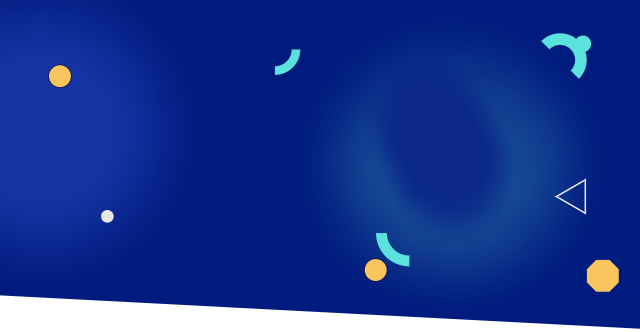
A WebGL 1 fragment shader for this background:

```glsl
precision highp float;
uniform vec2 u_resolution;

#define NAVY vec3(0.0, 0.105, 0.495)
#define ROYAL vec3(0.09, 0.205, 0.645)
#define HAZE vec3(0.08, 0.275, 0.58)
#define HOLLOW vec3(0.042, 0.155, 0.535)
#define AQUA vec3(0.36, 0.885, 0.865)
#define AMBER vec3(0.98, 0.77, 0.36)
#define PEARL vec3(0.91)
#define DOT_RADIUS 0.034
#define OUTLINE 0.0022
#define WARP 0.22

const float QUARTER = 0.7854;
const float HALF_TURN = 1.5708;

float hash(vec2 p) {
  return fract(sin(dot(p, vec2(127.1, 311.7))) * 43758.5453);
}

float noise(vec2 p) {
  vec2 i = floor(p), f = fract(p);
  f = f * f * (3.0 - 2.0 * f);
  return mix(mix(hash(i), hash(i + vec2(1.0, 0.0)), f.x),
             mix(hash(i + vec2(0.0, 1.0)), hash(i + 1.0), f.x), f.y);
}

float fbm(vec2 p) {
  float sum = 0.0, gain = 0.5;
  for (int i = 0; i < 3; i++) {
    sum += gain * noise(p);
    p = p * 2.0 + 7.3;
    gain *= 0.5;
  }
  return sum;
}

// Antialiased coverage of a signed distance
float fill(float d) {
  return clamp(0.5 - d * u_resolution.y, 0.0, 1.0);
}

float disc(vec2 q, float radius) {
  return length(q) - radius;
}

// Band of a ring, opening by "spread" to both sides of "dir"
float arc(vec2 q, vec2 dir, float spread, float radius, float halfWidth) {
  vec2 u = vec2(dot(q, dir), abs(q.x * dir.y - q.y * dir.x));
  float sector = u.y * cos(spread) - u.x * sin(spread);
  return max(abs(length(q) - radius) - halfWidth, sector);
}

float octagon(vec2 q, float apothem) {
  q = abs(q);
  return max(max(q.x, q.y), (q.x + q.y) * 0.7071) - apothem;
}

// Equilateral triangle pointing left
float triangle(vec2 q, float apothem) {
  return max(q.x, 0.866 * abs(q.y) - 0.5 * q.x) - apothem;
}

// Amber dot with a thin dark rim
vec3 amberDot(vec3 color, vec2 q) {
  color = mix(color, NAVY * 0.5, 0.8 * fill(disc(q, DOT_RADIUS + 0.0015)));
  return mix(color, AMBER, fill(disc(q, DOT_RADIUS - 0.001)));
}

vec3 backdrop(vec2 p) {
  // Royal glow on the left
  float glow = 1.0 - smoothstep(0.16, 0.52, length(p - vec2(0.125, 0.61)));
  vec3 color = mix(NAVY, ROYAL, glow);

  // Hazy ring, weaker toward the top
  float outer = length((p - vec2(1.36, 0.51)) * vec2(0.97, 1.0));
  float haze = 1.0 - smoothstep(0.19, 0.48, outer);
  haze *= mix(1.0, 0.65, smoothstep(0.5, 0.88, p.y));
  haze *= 0.9 + 0.2 * fbm(p * 7.0);
  color = mix(color, HAZE, haze);

  // Tilted hollow with an uneven edge
  vec2 h = p - vec2(1.32, 0.575);
  vec2 axis = vec2(0.342, -0.94);
  vec2 e = vec2(dot(h, vec2(-axis.y, axis.x)) / 0.20, dot(h, axis) / 0.30);
  float edge = length(e) + WARP * (fbm(p * 6.0 + 3.0) - 0.45);
  return mix(color, HOLLOW, 1.0 - smoothstep(0.58, 1.12, edge));
}

void main() {
  vec2 p = gl_FragCoord.xy / u_resolution.y;
  vec3 color = backdrop(p);
  vec2 diagonal = vec2(0.7071);

  // Aqua arcs
  float aqua = arc(p - vec2(0.828, 0.851), diagonal * vec2(1.0, -1.0), QUARTER, 0.0635, 0.013);
  aqua = min(aqua, arc(p - vec2(1.233, 0.298), -diagonal, QUARTER, 0.084, 0.0163));
  aqua = min(aqua, arc(p - vec2(1.687, 0.8195), diagonal, HALF_TURN, 0.0627, 0.0175));
  aqua = min(aqua, disc(p - vec2(1.7555, 0.868), 0.025));
  color = mix(color, AQUA, fill(aqua));

  // Dots, octagon and outlined triangle
  color = amberDot(color, p - vec2(0.1805, 0.7705));
  color = amberDot(color, p - vec2(1.1316, 0.1867));
  color = mix(color, PEARL, fill(disc(p - vec2(0.3233, 0.3484), 0.019)));
  color = mix(color, AMBER, fill(octagon(p - vec2(1.8158, 0.1692), 0.048)));
  float frame = abs(triangle(p - vec2(1.734, 0.408), 0.029)) - OUTLINE;
  color = mix(color, vec3(0.95), fill(frame));

  // White slope along the bottom
  color = mix(color, vec3(1.0), fill(p.y - 0.1103 + 0.0521 * p.x));
  gl_FragColor = vec4(color, 1.0);
}
```
